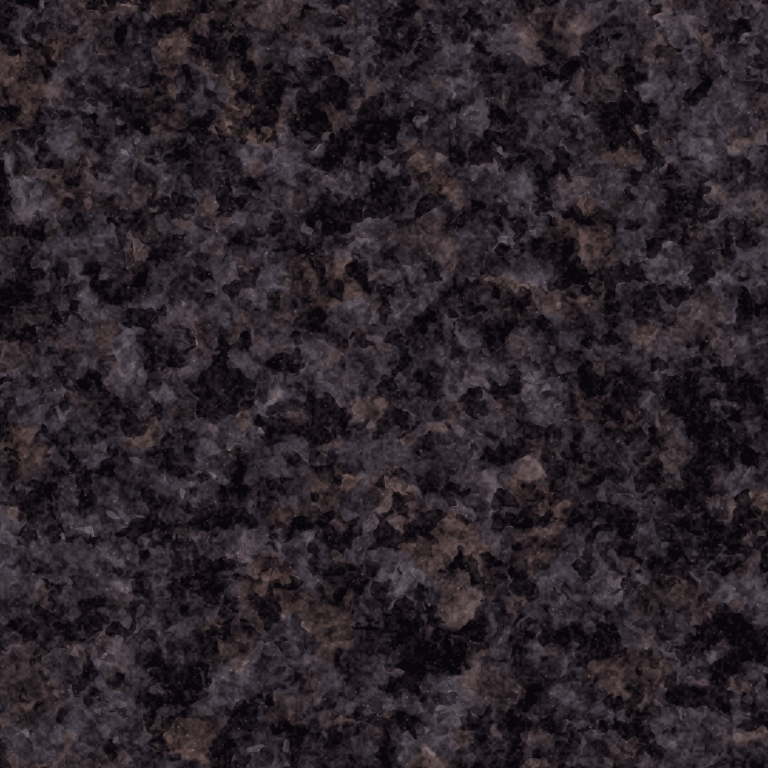
A three.js fragment shader for this texture:

```glsl
varying vec2 vUv;

const vec3 DARK = vec3(0.070, 0.050, 0.070);
const vec3 LIGHT = vec3(0.360, 0.314, 0.336);
const vec3 BLACK_FLOOR = vec3(0.030, 0.024, 0.038);
const vec3 BROWN_SHIFT = vec3(0.024, 0.004, -0.016);
const vec3 COOL_SHIFT = vec3(-0.008, 0.000, 0.010);

const float CRYSTAL_SCALE = 15.0;
const float GRAIN_SCALE = 40.0;
const float CHIP_SCALE = 92.0;
const float CLOUD_SCALE = 25.0;
const float MICA_SCALE = 34.0;
const float CRUMB_SCALE = 125.0;
const float GRIT_SCALE = 270.0;
const float SPECK_SCALE = 105.0;
const float VEIN_SCALE = 21.0;

const float CRYSTAL_CONTRAST = 0.95;
const float GRAIN_CONTRAST = 1.45;
const float CHIP_CONTRAST = 1.55;
const float CLOUD_CONTRAST = 2.7;
const float CRUMB_CONTRAST = 1.0;
const float GRIT_CONTRAST = 1.25;
const float MICA_LEVEL = 0.605;
const float MICA_TONE = -1.35;
const float TONE_SHIFT = 0.0;

vec3 hash3(vec2 p) {
  vec3 q = fract(p.xyx * vec3(0.1031, 0.1030, 0.0973));
  q += dot(q, q.yxz + 33.33);
  return fract((q.xxy + q.yzz) * q.zyx);
}

float noise(vec2 p) {
  vec2 i = floor(p);
  vec2 f = fract(p);
  f = f * f * (3.0 - 2.0 * f);
  float low = mix(hash3(i).x, hash3(i + vec2(1.0, 0.0)).x, f.x);
  float high = mix(hash3(i + vec2(0.0, 1.0)).x, hash3(i + 1.0).x, f.x);
  return mix(low, high, f.y);
}

float fbm(vec2 p) {
  float sum = 0.0;
  float weight = 0.5;
  for (int i = 0; i < 4; i++) {
    sum += weight * noise(p);
    p = mat2(1.6, 1.2, -1.2, 1.6) * p + 17.3;
    weight *= 0.5;
  }
  return sum / 0.9375;
}

// Ragged displacement that roughens the grain outlines
vec2 warp(vec2 p) {
  vec2 coarse = vec2(noise(p * 31.0 + 3.1), noise(p * 31.0 + 61.7)) - 0.5;
  vec2 fine = vec2(noise(p * 110.0 + 9.4), noise(p * 110.0 + 83.2)) - 0.5;
  return p + 0.012 * coarse + 0.008 * fine;
}

// Stretched Voronoi grains with smooth borders: tone, tint, rarity
vec3 grains(vec2 p, float sharpness) {
  vec2 cell = floor(p);
  vec3 sum = vec3(0.0);
  float total = 1e-30;
  for (int y = -1; y <= 1; y++) {
    for (int x = -1; x <= 1; x++) {
      vec2 id = cell + vec2(float(x), float(y));
      vec3 place = hash3(id + 41.0);
      vec2 d = p - id - place.xy;
      float angle = 3.14159 * place.z;
      float c = cos(angle);
      float s = sin(angle);
      d = mat2(c, -s, s, c) * d * vec2(0.8, 1.25);
      float w = exp(-sharpness * dot(d, d));
      sum += w * hash3(id + 157.0);
      total += w;
    }
  }
  return sum / total;
}

// Sparse bright dust, each dot kept inside its own cell
float specks(vec2 p) {
  vec3 h = hash3(floor(p) + 211.0);
  vec3 kind = hash3(floor(p) + 307.0);
  float radius = mix(0.14, 0.27, kind.y);
  float d = length(fract(p) - mix(vec2(0.3), vec2(0.7), h.xy));
  return step(0.80, h.z) * kind.x * (1.0 - smoothstep(0.3 * radius, radius, d));
}

// Thin broken fractures
float veins(vec2 p) {
  float ridge = abs(noise(p * VEIN_SCALE + 5.0) - 0.5);
  float broken = smoothstep(0.55, 0.80, noise(p * 29.0 + 71.0));
  return broken * (1.0 - smoothstep(0.0, 0.04, ridge));
}

void main() {
  vec2 p = vUv;
  vec2 q = warp(p);

  // Mineral grains at three sizes
  vec3 crystal = grains(q * CRYSTAL_SCALE, 22.0);
  vec3 grain = grains(q * GRAIN_SCALE + 19.0, 18.0);
  vec3 chip = grains(q * CHIP_SCALE + 53.0, 14.0);
  float crumb = noise(p * CRUMB_SCALE + 13.0) - 0.5;
  float tone = TONE_SHIFT
    + CRYSTAL_CONTRAST * (crystal.x - 0.5)
    + GRAIN_CONTRAST * (grain.x - 0.5)
    + CHIP_CONTRAST * (chip.x - 0.5)
    + CLOUD_CONTRAST * (fbm(q * CLOUD_SCALE + 29.0) - 0.5);

  // Black mica clusters with crumbling edges
  float mica = fbm(q * MICA_SCALE + 97.0) + 0.10 * (grain.y - 0.5)
    + 0.08 * (chip.y - 0.5) + 0.06 * crumb;
  mica = smoothstep(MICA_LEVEL - 0.025, MICA_LEVEL + 0.06, mica);
  tone = mix(tone, MICA_TONE + 0.35 * tone, mica);

  // Crumbs, grit, pale chips, fractures and dust
  tone += CRUMB_CONTRAST * crumb + GRIT_CONTRAST * (noise(p * GRIT_SCALE) - 0.5);
  tone += 1.3 * smoothstep(0.94, 0.99, chip.z) * (1.0 - 0.7 * mica);
  tone += 0.7 * veins(q) * (1.0 - 0.6 * mica);
  tone += 1.7 * specks(p * SPECK_SCALE) + 1.3 * specks(p.yx * SPECK_SCALE * 1.4 + 31.0);

  // Colour from tone, with brown and cool grains
  float level = (tone + 1.4) / 3.45;
  vec3 color = max(mix(DARK, LIGHT, level), BLACK_FLOOR);
  float brown = max(smoothstep(0.70, 0.98, crystal.y), 0.7 * smoothstep(0.75, 0.98, grain.z));
  vec3 shift = mix(COOL_SHIFT * (1.0 - crystal.y), BROWN_SHIFT, brown);
  color += shift * clamp(level * 1.8, 0.0, 1.3);

  gl_FragColor = vec4(color, 1.0);
}
```
